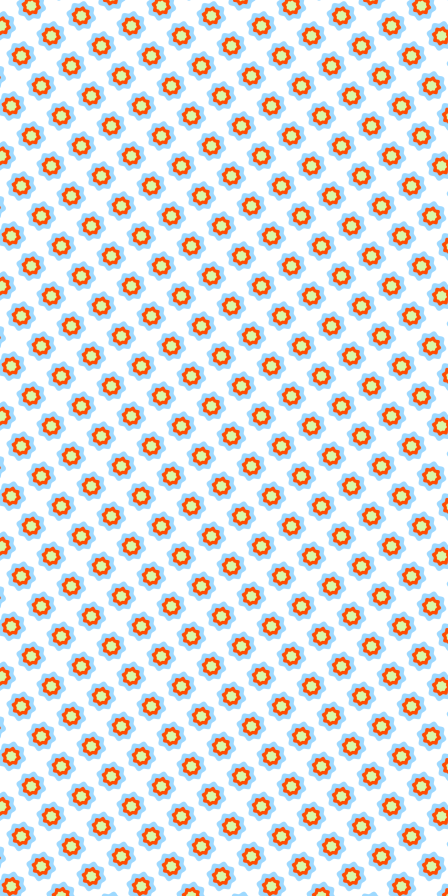
Write a WebGL 2 fragment shader that draws this pattern.

```glsl
#version 300 es
precision highp float;

uniform vec2 u_resolution;
out vec4 fragColor;

const vec3 PAPER = vec3(1.0);
const vec3 PETAL_BLUE = vec3(0.62, 0.85, 1.0);
const vec3 RING_ORANGE = vec3(1.0, 0.30, 0.01);
const vec3 CENTRE_GREEN = vec3(0.85, 0.97, 0.65);

const float SPACING = 0.08053;            // lattice step, in canvas widths
const vec2 ANCHOR = vec2(0.0474, 0.133);  // centre of one flower
const vec2 AXIS = vec2(3.0, 2.0);         // lattice direction
const float LOBES = 8.0;

// Coordinates along the tilted lattice, one unit per flower
vec2 toLattice(vec2 p, vec2 axis, float spacing) {
    vec2 a = normalize(axis);
    return vec2(dot(p, a), dot(p, vec2(-a.y, a.x))) / spacing;
}

// Approximate signed distance to a wavy round outline
float flowerDistance(vec2 p, float radius, float wave, float lobes) {
    return length(p) - radius - wave * cos(lobes * atan(p.y, p.x));
}

float coverage(float d, float softness) {
    return 1.0 - smoothstep(-softness, softness, d);
}

vec3 paintFlower(vec3 base, vec3 tint, vec2 p, float radius, float wave, float softness) {
    return mix(base, tint, coverage(flowerDistance(p, radius, wave, LOBES), softness));
}

void main() {
    vec2 uv = gl_FragCoord.xy / u_resolution.x;
    float softness = 0.75 / (u_resolution.x * SPACING);

    // Nearest flower centre
    vec2 cell = fract(toLattice(uv - ANCHOR, AXIS, SPACING) + 0.5) - 0.5;

    // Nested layers, from petals to centre
    vec3 color = PAPER;
    color = paintFlower(color, PETAL_BLUE, cell, 0.382, 0.033, softness);
    color = paintFlower(color, RING_ORANGE, cell, 0.245, 0.024, softness);
    color = paintFlower(color, CENTRE_GREEN, cell, 0.138, 0.011, softness);

    fragColor = vec4(color, 1.0);
}
```
